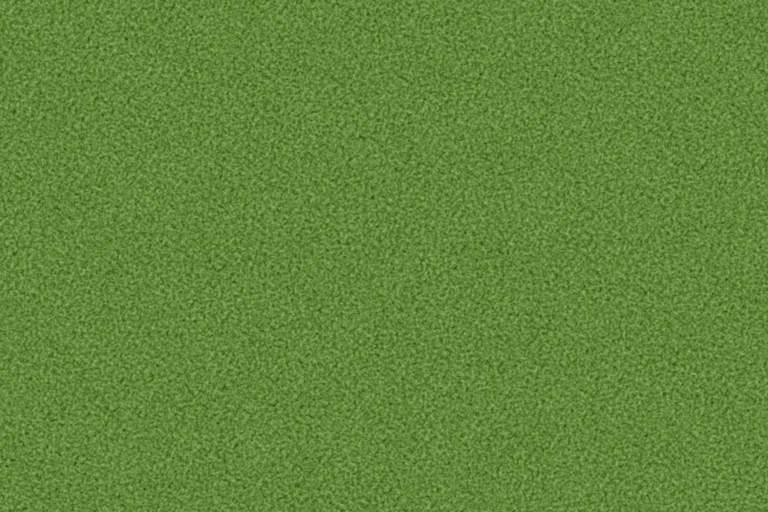
Reproduce this texture procedurally as a WebGL 2 fragment shader.

```glsl
#version 300 es
precision highp float;
// Close-cropped turf seen from above: an even field of fine green grain.
// Two turned layers of gradient noise make the blades, a stretched third layer
// cuts small dark gaps between them, and slow noise adds a faint mottling.

uniform vec2 u_resolution;
out vec4 fragColor;

// Random unit gradient for a lattice point, from an integer hash.
vec2 latticeGradient(ivec2 cell) {
    uvec2 q = uvec2(cell) * uvec2(1597u, 3812u) + 7919u;
    uint h = (q.x ^ (q.y << 7)) * 277803u + q.y * 2659u;
    h = (h ^ (h >> 15)) * 739397u;
    h = (h ^ (h >> 13)) * 668265u;
    h ^= h >> 16;
    float angle = 6.28319 * float(h & 65535u) / 65536.0;
    return vec2(cos(angle), sin(angle));
}

float gradientNoise(vec2 p) {
    ivec2 i = ivec2(floor(p));
    vec2 f = fract(p);
    vec2 w = f * f * f * (f * (f * 6.0 - 15.0) + 10.0);
    float a = dot(latticeGradient(i), f);
    float b = dot(latticeGradient(i + ivec2(1, 0)), f - vec2(1, 0));
    float c = dot(latticeGradient(i + ivec2(0, 1)), f - vec2(0, 1));
    float d = dot(latticeGradient(i + ivec2(1, 1)), f - vec2(1, 1));
    return mix(mix(a, b, w.x), mix(c, d, w.x), w.y);
}

mat2 turn(float angle) {
    float c = cos(angle), s = sin(angle);
    return mat2(c, s, -s, c);
}

void main() {
    vec2 p = gl_FragCoord.xy / u_resolution.y;

    // Blades: coarse and fine grain, turned apart to hide the lattices.
    float blades = 0.8 * gradientNoise(turn(0.6) * p * 128.0 + 31.0)
                 + 0.65 * gradientNoise(turn(1.9) * p * 207.0 + 517.0);

    // Gaps: short dark slits, bent by a slower noise so directions vary.
    float bend = gradientNoise(p * 37.0 + 83.0);
    vec2 slit = turn(-0.55) * p * vec2(105.0, 150.0) + 1.5 * bend;
    float gaps = smoothstep(0.18, 0.5, gradientNoise(slit + 211.0));

    // Mottling: soft, barely visible patches.
    float mottle = gradientNoise(p * 11.0 + 5.0) + gradientNoise(turn(0.9) * p * 33.0);

    float tone = 0.21 * blades - 0.085 * gaps + 0.016 * mottle;
    vec3 grass = vec3(0.387, 0.537, 0.237) + tone;
    grass += vec3(0.012, 0.0, -0.012) * bend;
    fragColor = vec4(clamp(grass, 0.0, 1.0), 1.0);
}
```
